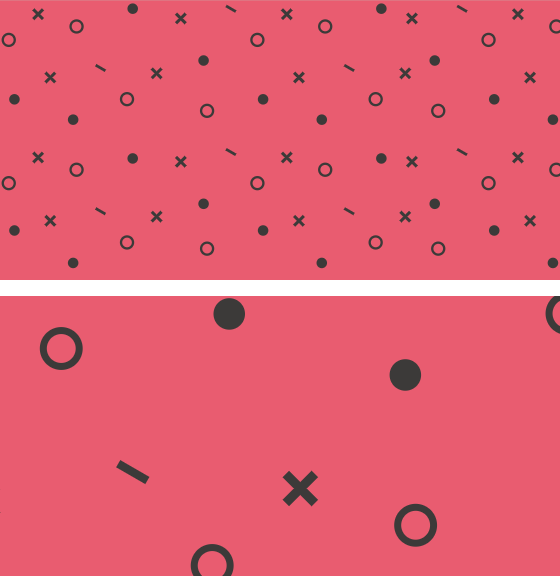
Top: the whole. Bottom: its middle third, enlarged.
Write a Shadertoy shader that draws this pattern.

```glsl
// Scattered crosses, rings, dots and short dashes in charcoal on coral.
// One list of motif centres repeats across and down; each motif is a signed
// distance, and the nearest one is inked with a smoothed edge.

const vec3 CORAL = vec3(0.912, 0.361, 0.440);
const vec3 CHARCOAL = vec3(0.235, 0.228, 0.222);
const vec3 TOP_EDGE = vec3(0.85, 0.52, 0.55);

// Lengths are in design units: the canvas is 384 units high.
const float CANVAS_HEIGHT = 384.0;
const float COLUMN_PITCH = 317.0;
const int COLUMNS = 3;
const int ROWS = 2;
const float SEAM_X = 243.0;       // motifs left of the seam sit further left
const float SEAM_SHIFT = 24.0;
const float EDGE_LINE = 0.8;

const vec2 CROSS_ARM = vec2(9.4, 2.1);   // half length, half width
const vec2 DASH_ARM = vec2(7.7, 1.9);
const float DASH_ANGLE = 0.5236;
const float RING_RADIUS = 8.2;
const float RING_HALF_WIDTH = 1.6;
const float DOT_RADIUS = 7.2;

// Centre x, centre y from the top, row pitch; grouped in fours by kind.
const int MOTIFS = 14;
const vec3 MOTIF[MOTIFS] = vec3[MOTIFS](
    vec3(76.3, 19.5, 196.5), vec3(93.0, 106.3, 196.5),     // crosses
    vec3(238.8, 100.6, 196.5), vec3(248.0, 25.3, 196.5),
    vec3(129.0, 36.3, 196.5), vec3(36.0, 54.7, 196.5),     // rings
    vec3(198.2, 136.0, 196.5), vec3(284.0, 152.0, 189.0),
    vec3(206.0, 11.9, 205.4), vec3(279.2, 83.0, 196.5),    // dots
    vec3(43.8, 136.2, 179.9), vec3(124.3, 164.1, 196.5),
    vec3(316.7, 12.0, 196.5), vec3(161.9, 93.2, 196.5));   // dashes

float boxDistance(vec2 p, vec2 halfSize) {
    vec2 d = abs(p) - halfSize;
    return length(max(d, 0.0)) + min(max(d.x, d.y), 0.0);
}

vec2 rotate(vec2 p, float angle) {
    float c = cos(angle), s = sin(angle);
    return vec2(c * p.x + s * p.y, c * p.y - s * p.x);
}

float crossDistance(vec2 p) {
    vec2 q = rotate(p, radians(45.0));
    return min(boxDistance(q, CROSS_ARM), boxDistance(q.yx, CROSS_ARM));
}

float motifDistance(vec2 p, int kind) {
    if (kind == 0) return crossDistance(p);
    if (kind == 1) return abs(length(p) - RING_RADIUS) - RING_HALF_WIDTH;
    if (kind == 2) return length(p) - DOT_RADIUS;
    return boxDistance(rotate(p, DASH_ANGLE), DASH_ARM);
}

float patternDistance(vec2 p) {
    float nearest = CANVAS_HEIGHT;
    for (int i = 0; i < MOTIFS; i++) {
        for (int column = 0; column < COLUMNS; column++) {
            float x = MOTIF[i].x + COLUMN_PITCH * float(column);
            if (x < SEAM_X) x -= SEAM_SHIFT;
            for (int row = 0; row < ROWS; row++) {
                float y = MOTIF[i].y + MOTIF[i].z * float(row);
                nearest = min(nearest, motifDistance(p - vec2(x, y), i / 4));
            }
        }
    }
    return nearest;
}

void mainImage(out vec4 fragColor, in vec2 fragCoord) {
    // Design space with y running down from the top edge
    float pixel = CANVAS_HEIGHT / iResolution.y;
    vec2 p = vec2(fragCoord.x, iResolution.y - fragCoord.y) * pixel;

    // Ground with a pale hairline along the top
    float edge = clamp((EDGE_LINE - p.y) / pixel + 0.5, 0.0, 1.0);
    vec3 color = mix(CORAL, TOP_EDGE, edge);

    // Motifs
    float ink = clamp(0.5 - patternDistance(p) / pixel, 0.0, 1.0);
    fragColor = vec4(mix(color, CHARCOAL, ink), 1.0);
}
```
